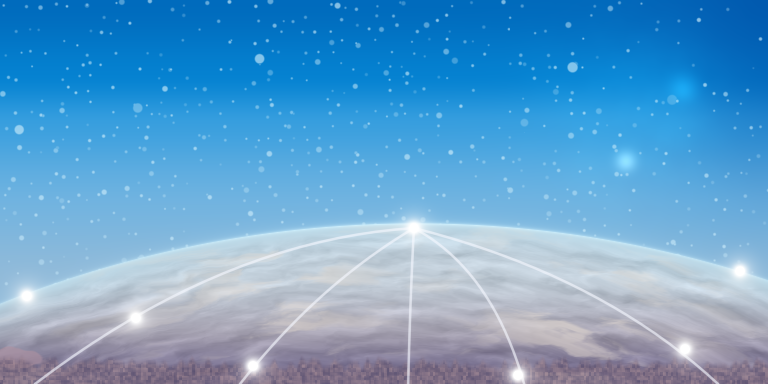
Write a Shadertoy shader that draws this background.

```glsl
// Draws a pale globe under a starry blue sky, with glowing nodes joined by arcs.

const vec2 GLOBE_CENTER = vec2(1.084, -2.499);
const float GLOBE_RADIUS = 2.916;
const vec2 HUB = vec2(1.078, 0.406);

// Sine-free hashes
float hash(vec2 p) {
    vec3 q = fract(vec3(p.xyx) * 0.1031);
    q += dot(q, q.yzx + 33.33);
    return fract((q.x + q.y) * q.z);
}

vec2 hash2(vec2 p) {
    return vec2(hash(p + 17.3), hash(p.yx + 71.9));
}

float noise(vec2 p) {
    vec2 i = floor(p), f = fract(p);
    f = f * f * (3.0 - 2.0 * f);
    return mix(mix(hash(i), hash(i + vec2(1, 0)), f.x),
               mix(hash(i + vec2(0, 1)), hash(i + vec2(1, 1)), f.x), f.y);
}

float fbm(vec2 p) {
    float sum = 0.0, amp = 0.5;
    for (int i = 0; i < 5; i++) {
        sum += amp * noise(p);
        p = mat2(1.6, 1.2, -1.2, 1.6) * p + 11.7;
        amp *= 0.5;
    }
    return sum;
}

float glow(vec2 p, vec2 center, float size) {
    vec2 d = (p - center) / size;
    return exp(-dot(d, d));
}

// Distance to a quadratic curve approximated by short segments
float arcDistance(vec2 p, vec2 a, vec2 control, vec2 b) {
    float best = 9.0;
    vec2 start = a;
    for (int i = 1; i <= 20; i++) {
        float t = float(i) / 20.0;
        vec2 end = mix(mix(a, control, t), mix(control, b, t), t);
        vec2 v = end - start, w = p - start;
        best = min(best, length(w - v * clamp(dot(w, v) / dot(v, v), 0.0, 1.0)));
        start = end;
    }
    return best;
}

// One jittered dot per grid cell, kept with the given chance
float specks(vec2 p, float cells, float chance, float radius, float px) {
    vec2 id = floor(p * cells);
    vec2 center = (id + 0.2 + 0.6 * hash2(id + cells)) / cells;
    float r = radius * (0.5 + 0.6 * hash(id + 5.1));
    float dotMask = 1.0 - smoothstep(r - px, r + px, length(p - center));
    return dotMask * step(hash(id + cells * 3.0), chance) * (0.3 + 0.7 * hash(id + 9.4));
}

vec3 skyColor(vec2 p, float px) {
    vec3 col = mix(vec3(0.57, 0.73, 0.85), vec3(0.43, 0.70, 0.88), smoothstep(0.25, 0.53, p.y));
    col = mix(col, vec3(0.19, 0.61, 0.87), smoothstep(0.46, 0.74, p.y));
    col = mix(col, vec3(0.02, 0.51, 0.82), smoothstep(0.68, 0.81, p.y));
    col = mix(col, vec3(0.0, 0.42, 0.74), smoothstep(0.78, 1.0, p.y));
    col = mix(col, vec3(0.0, 0.32, 0.66), 0.75 * glow(p, vec2(2.0, 1.02), 0.42));
    // Soft nebula patches
    float haze = fbm(p * 4.0 + 3.0);
    col += vec3(0.05, 0.13, 0.11) * haze * glow(p, vec2(1.70, 0.72), 0.27);
    col += vec3(0.25, 0.22, 0.15) * glow(p, vec2(1.63, 0.58), 0.026);
    col += vec3(0.04, 0.13, 0.12) * glow(p, vec2(1.78, 0.77), 0.035);
    // Scattered stars, sparser at the upper right
    float density = 1.0 - 0.6 * smoothstep(1.0, 1.9, p.x) * smoothstep(0.4, 0.9, p.y);
    float stars = specks(p, 32.0, 0.38 * density, 0.004, px);
    stars = max(stars, specks(p + 0.37, 18.0, 0.32 * density, 0.007, px));
    stars = max(stars, specks(p + 0.71, 6.0, 0.16 * density, 0.013, px));
    return mix(col, vec3(0.79, 0.92, 0.98), 0.7 * stars);
}

vec3 globeColor(vec2 p, float depth) {
    vec3 col = mix(vec3(0.46, 0.43, 0.56), vec3(0.64, 0.62, 0.68), smoothstep(0.02, 0.15, p.y));
    col = mix(col, vec3(0.76, 0.80, 0.84), smoothstep(0.10, 0.29, p.y));
    col = mix(col, vec3(0.70, 0.85, 0.92), 0.75 * exp(-depth * 18.0));
    // Wind-streaked relief and warm cloud banks
    vec2 uv = vec2(p.x * 7.0, depth * 32.0) + 1.6 * fbm(p * vec2(6.0, 14.0));
    float relief = fbm(uv) - fbm(uv + vec2(0.15, 0.5));
    float streak = smoothstep(0.48, 0.72, fbm(uv * 0.8 + 8.0));
    float banks = glow(p, vec2(0.73, 0.23), 0.20) + glow(p, vec2(1.52, 0.19), 0.22);
    col += 0.23 * relief * smoothstep(0.0, 0.05, depth);
    col = mix(col, vec3(0.91, 0.87, 0.83), streak * (0.18 + 0.42 * banks));
    // Rosy land and the city strip
    float land = length((p - vec2(0.04, 0.065)) / vec2(0.09, 0.032)) + 0.5 * noise(p * 45.0);
    col = mix(col, vec3(0.68, 0.57, 0.63), 0.65 * (1.0 - smoothstep(1.1, 1.25, land)));
    float skyline = 0.04 + 0.03 * noise(vec2(p.x * 70.0, 2.0));
    float blocks = 0.5 * hash(floor(p * vec2(150, 95))) + 0.5 * noise(p * vec2(95, 150));
    vec3 city = mix(vec3(0.34, 0.30, 0.42), vec3(0.65, 0.54, 0.57), blocks);
    return mix(col, city, 0.72 * (1.0 - smoothstep(skyline - 0.015, skyline + 0.01, p.y)));
}

void mainImage(out vec4 fragColor, in vec2 fragCoord) {
    vec2 p = fragCoord / iResolution.y;
    p.x *= 2.0 * iResolution.y / iResolution.x;
    float px = 1.0 / iResolution.y;
    float depth = GLOBE_RADIUS - length(p - GLOBE_CENTER);

    // Sky, globe and bright rim
    vec3 col = mix(skyColor(p, px), globeColor(p, max(depth, 0.0)), smoothstep(-px, px, depth));
    float rim = 0.65 * exp(-abs(depth) / 0.0035) + 0.2 * exp(-abs(depth) / 0.018);
    col = mix(col, vec3(0.84, 0.96, 1.0), rim * (0.4 + 0.6 * glow(p, HUB, 0.9)));

    // Arcs fanning out of the hub: control point, then end point
    vec4 arcs[5] = vec4[5](vec4(0.583, 0.375, 0.091, 0.0), vec4(0.828, 0.258, 0.625, 0.0),
        vec4(1.068, 0.22, 1.063, 0.0), vec4(1.281, 0.297, 1.365, 0.0), vec4(1.563, 0.284, 1.87, 0.0));
    for (int i = 0; i < 5; i++) {
        float d = arcDistance(p, HUB, arcs[i].xy, arcs[i].zw);
        float line = 1.0 - smoothstep(0.0015, 0.0025 + px, d);
        col = mix(col, vec3(0.96, 0.97, 1.0), 0.58 * line + 0.08 * exp(-d / 0.008));
    }

    // Glowing nodes
    vec2 nodes[7] = vec2[7](HUB, vec2(0.07, 0.229), vec2(0.354, 0.172), vec2(0.659, 0.047),
        vec2(1.349, 0.023), vec2(1.784, 0.091), vec2(1.927, 0.294));
    for (int i = 0; i < 7; i++) {
        float light = 0.95 * glow(p, nodes[i], 0.018) + 0.4 * glow(p, nodes[i], 0.042);
        col = mix(col, vec3(1.0), min(light, 1.0));
    }
    fragColor = vec4(clamp(col, 0.0, 1.0), 1.0);
}
```
